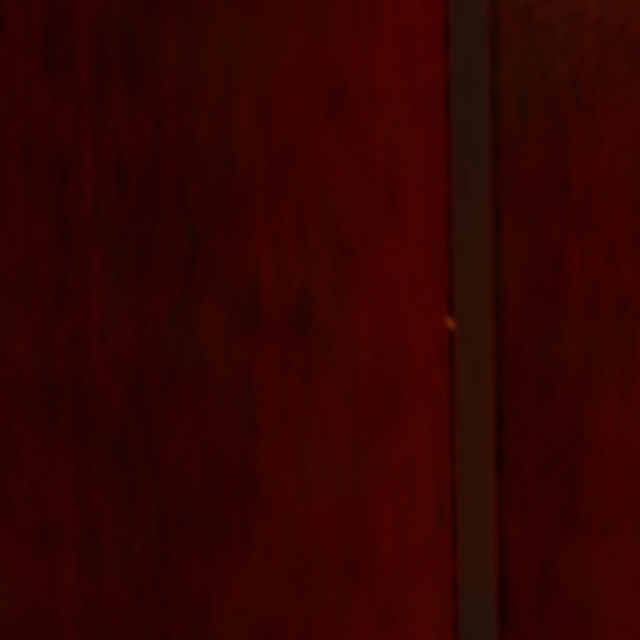
Write a Shadertoy shader that draws this texture.

```glsl
vec2 hashGradient(vec2 cell) {
    vec2 h = vec2(dot(cell, vec2(127.1, 311.7)), dot(cell, vec2(269.5, 183.3)));
    return -1.0 + 2.0 * fract(sin(h) * 43758.545);
}

float gradientNoise(vec2 p) {
    vec2 i = floor(p), f = fract(p);
    vec2 u = f * f * f * (f * (f * 6.0 - 15.0) + 10.0);
    float a = dot(hashGradient(i), f);
    float b = dot(hashGradient(i + vec2(1, 0)), f - vec2(1, 0));
    float c = dot(hashGradient(i + vec2(0, 1)), f - vec2(0, 1));
    float d = dot(hashGradient(i + vec2(1, 1)), f - vec2(1, 1));
    return mix(mix(a, b, u.x), mix(c, d, u.x), u.y);
}

float fbm(vec2 p) {
    float sum = 0.0, amplitude = 0.5;
    for (int i = 0; i < 4; i++) {
        sum += amplitude * gradientNoise(p);
        p = p * 2.03 + 17.3;
        amplitude *= 0.5;
    }
    return sum;
}

// Soft vertical band around a centre line
float band(float x, float centre, float width) {
    float d = (x - centre) / width;
    return exp(-d * d);
}

void mainImage(out vec4 fragColor, in vec2 fragCoord) {
    vec2 uv = fragCoord / iResolution.xy;
    float x = uv.x + 0.015 * uv.y;
    vec2 warped = vec2(x + 0.015 * gradientNoise(uv * vec2(6.0, 5.0)), uv.y);

    // Broad light across the two boards
    float leftBoard = 0.178 - 0.016 * band(x, 0.24, 0.11)
                    + 0.04 * smoothstep(0.28, 0.5, x)
                    + 0.055 * smoothstep(0.48, 0.68, x);
    float rightBoard = 0.183 + 0.06 * smoothstep(0.82, 1.0, x) * (1.0 - 0.6 * uv.y);
    float red = mix(leftBoard, rightBoard, smoothstep(0.74, 0.76, x));

    // Vertical grain: wide streaks, short fibres, blotches and fine mottling
    red += 0.07 * fbm(warped * vec2(15.0, 4.0) + 3.0);
    red += 0.08 * fbm(warped * vec2(34.0, 7.0) + 31.0);
    red += 0.05 * fbm(uv * vec2(9.0, 7.0) + 9.0);
    red += 0.020 * gradientNoise(uv * vec2(85.0, 32.0));
    red += 0.016 * gradientNoise(uv * vec2(125.0, 80.0) + 7.0);

    // Faint bright streaks
    float leftStreak = band(uv.x, 0.175 - 0.05 * uv.y, 0.008) * smoothstep(0.3, 0.45, uv.y);
    float rightStreak = band(x, 0.907, 0.011) * band(uv.y, 0.62, 0.2);
    red += 0.03 * leftStreak + 0.04 * rightStreak;

    // Dark elongated flecks, and rounder smudges in the lower part
    float flecks = smoothstep(0.18, 0.5, gradientNoise(warped * vec2(28.0, 9.0) + 60.0));
    float smudges = smoothstep(0.22, 0.5, gradientNoise(uv * vec2(24.0, 20.0) + 4.0));
    red -= 0.035 * flecks + 0.035 * smudges * smoothstep(0.75, 0.45, uv.y);

    // Dark seams beside the gap
    float seams = 0.5 * band(x, 0.713, 0.007) + 0.35 * band(x, 0.787, 0.008);
    red *= 1.0 - seams * (0.9 + 0.7 * gradientNoise(uv * vec2(8.0, 22.0)));
    red = clamp(red, 0.1, 0.33);

    float brown = smoothstep(0.65, 1.0, uv.y) * smoothstep(0.76, 0.82, x);
    float ochre = 0.008 + 0.018 * smoothstep(-0.1, 0.3, fbm(uv * vec2(7.0, 5.0) + 50.0));
    vec3 color = vec3(red, ochre + 0.02 * brown, 0.006 + 0.006 * brown);

    // Diagonal wisps and a warm rim in the upper right
    float wisps = fbm(vec2(uv.x + uv.y, uv.y - uv.x) * vec2(18.0, 36.0));
    color += brown * vec3(0.08, 0.035, 0.008) * wisps;
    color += brown * smoothstep(0.95, 1.0, uv.y) * vec3(0.025, 0.012, 0.003);

    // Grey-brown gap with warmer edges
    float gap = smoothstep(0.711, 0.727, x) * smoothstep(0.785, 0.767, x);
    float coolness = smoothstep(0.35, 0.95, uv.y) + smoothstep(0.12, 0.03, uv.y);
    vec3 gapColor = mix(vec3(0.18, 0.062, 0.02), vec3(0.14, 0.07, 0.042), coolness);
    gapColor *= 1.0 + 0.2 * fbm(uv * vec2(45.0, 12.0));
    gapColor.r += 0.035 * band(x, 0.775, 0.007);
    color = mix(color, gapColor, gap);

    // Small orange fleck on the gap edge
    vec2 fleckOffset = (uv - vec2(0.704, 0.495)) / vec2(0.007, 0.010);
    fleckOffset.x += 0.4 * fleckOffset.y;
    color += vec3(0.26, 0.14, 0.03) * exp(-dot(fleckOffset, fleckOffset));

    fragColor = vec4(clamp(color, 0.0, 1.0), 1.0);
}
```
